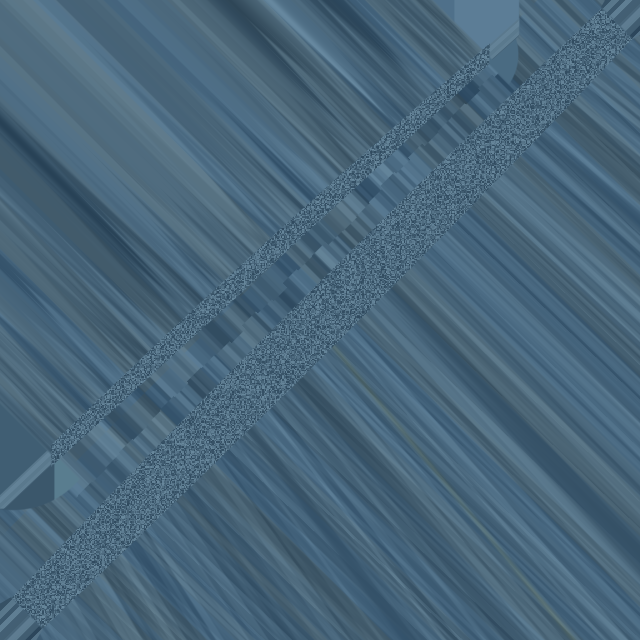
Reproduce this background procedurally as a Shadertoy shader.

```glsl
float hash(float n) { return fract(sin(n * 12.9898 + 4.137) * 43758.547); }

float hash2(vec2 p) {
    vec3 q = fract(p.xyx * vec3(0.1031, 0.103, 0.0973));
    q += dot(q, q.yzx + 33.33);
    return fract((q.x + q.y) * q.z);
}

// Soft step, one pixel wide on each side
float fill(float e) {
    float px = 1.0 / iResolution.y;
    return smoothstep(-px, px, e);
}

// Bell-shaped bump around a centre
float bump(float x, float centre, float width) {
    float k = (x - centre) / width;
    return exp(-k * k);
}

// Random flat stripes with jittered edges, n per unit
float stripes(float x, float n, float seed) {
    float u = x * n, id = floor(u), f = u - id;
    float edge = 0.7 * hash(id + seed + 91.0);
    float soft = min(1.4 * n / iResolution.y, 0.9);
    return mix(hash(id - 1.0 + seed), hash(id + seed), smoothstep(edge, edge + soft, f));
}

// Long streaks, with needles that taper away from the seam
float upperStreaks(float t, float h) {
    float v = 0.28 + 0.34 * stripes(t, 37.0, 3.0);
    v = mix(v, 0.2 + 0.55 * stripes(t + 0.004 * h, 83.0, 17.0), 0.35);
    v -= 0.42 * bump(t, 0.405, 0.009) + 0.35 * bump(t, 0.677, 0.018);
    v -= 0.15 * bump(t, 0.29, 0.025) + 0.2 * bump(t, 0.755, 0.02);
    v += 0.25 * bump(t, 0.71, 0.006) + 0.25 * bump(t, 0.345, 0.006);
    v += 0.3 * bump(t, 0.25, 0.008) + 0.08 * bump(t, 0.52, 0.09);
    for (int i = 0; i < 5; i++) {
        float n = 42.0 * pow(1.5, float(i));
        float u = t * n + 0.37 * float(i), id = floor(u) + 60.0 * float(i);
        float reach = (0.08 + 0.6 * hash(id + 5.0)) / (1.0 + 0.45 * float(i));
        float wide = 0.45 * (1.0 - h / reach);
        float soft = 1.2 * n / iResolution.y;
        float needle = smoothstep(-soft, soft, wide - abs(fract(u) - 0.5));
        v = mix(v, 0.12 + 0.64 * hash(id + 31.0), 0.65 * needle);
    }
    return v;
}

// Fine fan of stripes below the wide band
float lowerStreaks(float t, float h) {
    float q = 0.65 + (t - 0.65) / (1.0 + 0.25 * h);
    float v = 0.22 + 0.2 * stripes(q, 95.0, 7.0) + 0.26 * stripes(q, 210.0, 41.0);
    v += 0.2 * (stripes(t - 0.01 * h, 330.0, 77.0) - 0.5);
    float grow = 0.004 + 0.012 * h;
    float dark = bump(q, 0.582, grow) + bump(q, 0.365, grow) + bump(q, 0.813, grow);
    return mix(v, 0.2, min(0.85 * dark, 1.0));
}

// Staggered strips of short striped tiles
float tiles(float t, float d) {
    float split = -0.108 + 0.018 * (hash(floor(t * 46.0)) - 0.5);
    float row = fill(d - split);
    float a = mix(stripes(t, 48.0, 11.0), stripes(t, 190.0, 23.0), 0.5);
    float b = mix(stripes(t, 57.0, 53.0), stripes(t, 215.0, 67.0), 0.55);
    return 0.1 + 0.72 * mix(a, b, row);
}

vec3 palette(float v) {
    return mix(vec3(0.14, 0.24, 0.32), vec3(0.47, 0.60, 0.68), clamp(v, 0.0, 1.0));
}

void mainImage(out vec4 fragColor, in vec2 fragCoord) {
    vec2 p = fragCoord / iResolution.xy;
    float t = 0.5 * (p.x + p.y);   // along the bands
    float d = p.x - p.y;           // across the bands
    float arch = clamp(4.0 * t * (1.0 - t), 0.0, 1.0);
    float seam = p.y - 0.2865 - 0.919 * (p.x - 0.0846) - 0.009 * arch;
    float grain = 0.14 + 0.68 * hash2(floor(p * 512.0));

    // Tiles in the middle, streaks on both sides
    float ends = max(1.0 - fill(t - 0.17), fill(t - 0.845));
    float v = mix(tiles(t, d), lowerStreaks(t, 0.1), ends);
    v = mix(v, lowerStreaks(t, max(d, 0.0)), fill(d));
    float inside = fill(0.811 - p.x) * fill(p.y - 0.205);
    float above = fill(seam) * inside;
    v = mix(v, upperStreaks(t, max(seam, 0.0)), above);

    // Slight hue drift between streaks
    vec3 col = palette(v);
    float hue = stripes(t, 64.0, 131.0) - 0.5;
    col += hue * mix(vec3(0.025, 0.0, -0.035), vec3(-0.025, 0.0, 0.035), fill(-d - 0.16));
    col += vec3(0.05, 0.03, -0.03) * bump(t + 0.05 * d, 0.493, 0.003) * fill(d);

    // Flat facets at both ends of the narrow band
    float topEnd = fill(t - 0.838), lowEnd = fill(0.185 - t);
    vec3 topTone = mix(vec3(0.31, 0.44, 0.54), vec3(0.36, 0.49, 0.59), fill(p.x - 0.71));
    col = mix(col, topTone, topEnd * above);
    col = mix(col, vec3(0.25, 0.37, 0.45), lowEnd * above);
    float topPetal = fill(0.081 - length(p - vec2(0.729, 0.915))) * fill(t - 0.832);
    float lowPetal = fill(0.137 - length(p - vec2(0.02, 0.34))) * fill(0.188 - t);
    vec3 lowTone = mix(vec3(0.23, 0.34, 0.42), vec3(0.35, 0.49, 0.56), fill(p.x - 0.085));
    col = mix(col, vec3(0.29, 0.42, 0.51), topPetal * inside * fill(-seam));
    col = mix(col, lowTone, lowPetal * fill(-seam));
    float rays = max(topEnd, lowEnd) * inside * fill(0.014 - abs(seam));
    col = mix(col, palette(0.15 + 0.7 * stripes(seam, 130.0, 9.0)), rays);

    // Narrow grainy band
    float narrow = fill(0.009 + 0.013 * arch - abs(seam));
    narrow *= fill(p.x - 0.08) * fill(0.765 - p.x);
    col = mix(col, palette(grain), narrow);

    // Wide grainy band, closed by wedges in two corners
    float band = 0.046 + 0.015 * arch - abs(d - 0.001);
    float core = fill(t - 0.042) * fill(0.964 - t);
    col = mix(col, palette(grain), fill(band) * core);
    float corner = max(0.042 - t, t - 0.964);
    float wedge = fill(corner) * fill(0.05 + 0.5 * corner - abs(d));
    col = mix(col, palette(0.08 + 0.65 * stripes(d, 120.0, 201.0)), wedge);

    fragColor = vec4(clamp(col, 0.0, 1.0), 1.0);
}
```
